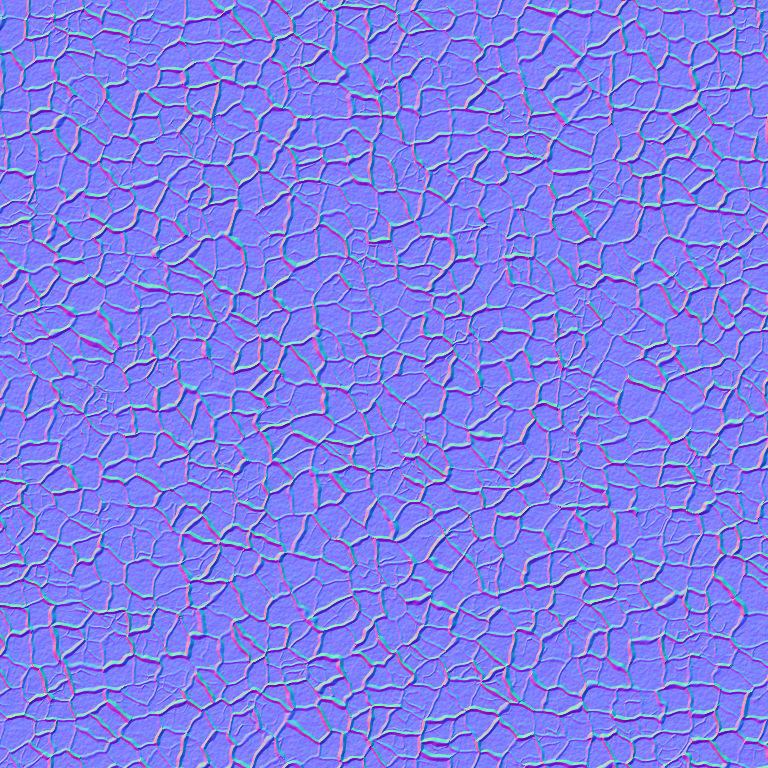
Write a Shadertoy shader that draws this texture map.

```glsl
// Normal map of cracked, grained leather. A height field is built from two layers
// of warped Voronoi cracks plus fine gradient noise; its slope, taken by central
// differences, is encoded as a tangent-space normal with green pointing down.

const float MAIN_CELLS = 29.0;     // large plates across the canvas
const float FINE_CELLS = 52.0;     // hairline network across the canvas
const float SLOPE_STEP = 0.0009;   // half width of the slope filter

vec2 hash2(vec2 p) {
    vec3 q = fract(p.xyx * vec3(0.1031, 0.1030, 0.0973));
    q += dot(q, q.yzx + 33.33);
    return fract((q.xx + q.yz) * q.zy);
}

vec2 gradientAt(vec2 cell) {
    float angle = 6.2832 * hash2(cell + 91.0).x;
    return vec2(cos(angle), sin(angle));
}

// Gradient noise, roughly -0.7 to 0.7
float gradientNoise(vec2 p) {
    vec2 i = floor(p), f = p - i;
    vec2 u = f * f * f * (f * (f * 6.0 - 15.0) + 10.0);
    vec2 e = vec2(1.0, 0.0);
    float a = dot(gradientAt(i), f);
    float b = dot(gradientAt(i + e.xy), f - e.xy);
    float c = dot(gradientAt(i + e.yx), f - e.yx);
    float d = dot(gradientAt(i + e.xx), f - e.xx);
    return mix(mix(a, b, u.x), mix(c, d, u.x), u.y);
}

vec2 warp(vec2 p, float frequency, float amount) {
    vec2 q = p * frequency;
    return p + amount * vec2(gradientNoise(q + 17.3), gradientNoise(q + 58.7));
}

vec2 sitePosition(vec2 cell) {
    return cell + 0.06 + 0.88 * hash2(cell + 7.0);
}

// Depth of the Voronoi grooves; every edge has its own width and steepness
float crackDepth(vec2 p, float cells, vec2 widthRange, vec2 steepRange) {
    vec2 q = p * cells, base = floor(q), home = base;
    float nearest = 1e3;
    for (int y = -1; y <= 1; y++)
    for (int x = -1; x <= 1; x++) {
        vec2 cell = base + vec2(x, y);
        vec2 r = sitePosition(cell) - q;
        float d = dot(r, r);
        if (d < nearest) { nearest = d; home = cell; }
    }

    vec2 toHome = sitePosition(home) - q;
    float depth = 0.0;
    for (int y = -2; y <= 2; y++)
    for (int x = -2; x <= 2; x++) {
        if (x == 0 && y == 0) continue;
        vec2 cell = home + vec2(x, y);
        vec2 toOther = sitePosition(cell) - q;
        float edge = dot(0.5 * (toHome + toOther), normalize(toOther - toHome)) / cells;
        float strength = hash2(home + cell + 203.0).x;   // same from both sides
        float width = mix(widthRange.x, widthRange.y, strength);
        float steep = mix(steepRange.x, steepRange.y, strength);
        depth = max(depth, steep * width * (1.0 - smoothstep(0.0, width, edge)));
    }
    return depth;
}

// Fine stipple and soft swelling of the plates
float grain(vec2 p) {
    return 0.00050 * gradientNoise(p * 190.0)
         + 0.00028 * gradientNoise(p * 330.0 + 41.0)
         + 0.00070 * gradientNoise(p * 55.0 + 13.0);
}

float leatherHeight(vec2 p) {
    vec2 bent = warp(warp(p, 9.0, 0.020), 62.0, 0.0055);
    float plates = crackDepth(bent * vec2(1.0, 1.06), MAIN_CELLS,
                              vec2(0.0026, 0.0044), vec2(0.35, 1.75));
    float hairMask = smoothstep(-0.15, 0.35, gradientNoise(p * 14.0 + 5.0));
    float hairs = crackDepth(bent + 3.7, FINE_CELLS,
                             vec2(0.0016, 0.0025), vec2(0.0, 0.85));
    return grain(p) - max(plates, hairs * hairMask);
}

vec2 heightSlope(vec2 p, float h) {
    vec2 e = vec2(h, 0.0);
    return vec2(leatherHeight(p + e.xy) - leatherHeight(p - e.xy),
                leatherHeight(p + e.yx) - leatherHeight(p - e.yx)) / (2.0 * h);
}

void mainImage(out vec4 fragColor, in vec2 fragCoord) {
    vec2 p = fragCoord / iResolution.y + 1.0;
    vec2 slope = heightSlope(p, SLOPE_STEP);
    vec3 normal = normalize(vec3(-slope.x, slope.y, 1.0));
    fragColor = vec4(0.5 + 0.5 * normal, 1.0);
}
```
